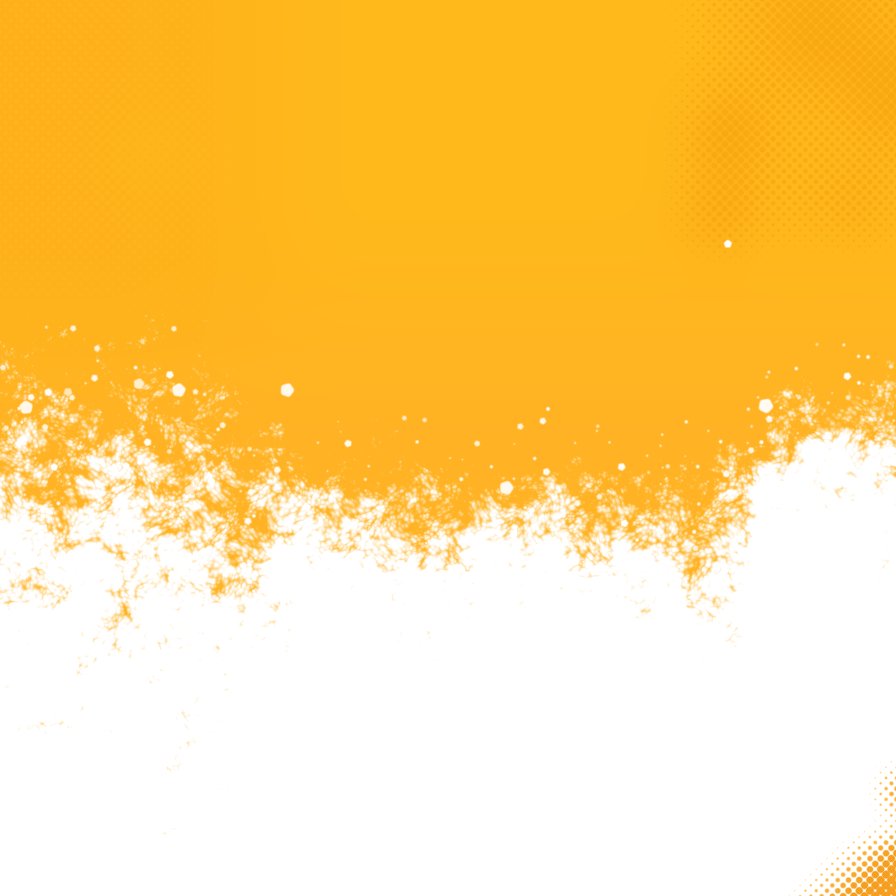
Reproduce this background procedurally as a WebGL 2 fragment shader.

```glsl
#version 300 es
precision highp float;

uniform vec2 u_resolution;
out vec4 outColor;

vec2 hash2(vec2 p) {
    vec3 q = fract(p.xyx * vec3(0.1031, 0.1030, 0.0973));
    q += dot(q, q.yzx + 33.33);
    return fract((q.xx + q.yz) * q.zy);
}

// Soft round bump, 1 at the centre
float bump(vec2 offset, float radius) {
    return exp(-dot(offset, offset) / (radius * radius));
}

float bump(float offset, float radius) {
    return bump(vec2(offset, 0.0), radius);
}

// Cellular noise: high near the feature points
float cellular(vec2 p) {
    vec2 cell = floor(p);
    float nearest = 2.0;
    for (int j = -1; j <= 1; j++) {
        for (int i = -1; i <= 1; i++) {
            vec2 id = cell + vec2(i, j);
            vec2 d = id + hash2(id) - p;
            nearest = min(nearest, dot(d, d));
        }
    }
    return 1.0 - sqrt(nearest);
}

// Layers of cells, from clumps down to grain
float grunge(vec2 p) {
    p += 0.003 * sin(p.yx * 83.0 + 2.0 * sin(p * 37.0));
    float sum = 0.0, total = 0.0, weight = 1.0, scale = 15.0;
    for (int i = 0; i < 5; i++) {
        sum += weight * cellular(p * scale + float(i) * 17.3);
        total += weight;
        weight *= 0.93;
        scale *= 1.93;
        p = mat2(0.8, 0.6, -0.6, 0.8) * p;
    }
    return sum / total;
}

// Upper limit of the spray
float sprayTop(float x) {
    return 0.465 + 0.105 * (1.0 - smoothstep(0.16, 0.4, x))
        + 0.1 * smoothstep(0.76, 0.92, x);
}

// Height below which the paint is solid
float solidTop(float x) {
    return 0.36 - 0.055 * bump(x - 0.22, 0.07) + 0.04 * bump(x - 0.35, 0.05)
        + 0.065 * bump(x - 0.61, 0.07) + 0.155 * smoothstep(0.8, 0.88, x)
        - 0.07 * smoothstep(0.92, 1.0, x);
}

// Scattered droplets, densest just above the spray
float droplets(vec2 p, float scale, float chance, float size, float px) {
    vec2 id = floor(p * scale);
    vec2 rnd = hash2(id + scale);
    vec2 shape = hash2(id + scale + 71.0);
    vec2 centre = (id + 0.25 + 0.5 * shape) / scale;
    float h = centre.y - sprayTop(centre.x);
    float density = (1.0 - smoothstep(-0.02, 0.13, h)) * smoothstep(-0.18, -0.06, h);
    vec2 d = p - centre;
    float angle = atan(d.y, d.x + 1e-6);
    float radius = size * mix(0.4, 1.0, rnd.y) * (1.0 + 0.05 * sin(angle * 5.0 + rnd.x * 90.0));
    float disc = 1.0 - smoothstep(radius - 1.5 * px, radius + px, length(d));
    return disc * step(rnd.x, chance * density) * mix(0.55, 1.0, rnd.y);
}

// Diagonal dot screen; tone 0 is empty, 1 is full
float halftone(vec2 p, float tone, float px) {
    vec2 q = mat2(0.7071, 0.7071, -0.7071, 0.7071) * p * 118.0;
    float edge = 118.0 * px;
    float radius = 0.75 * tone;
    return smoothstep(-edge, edge, radius - length(fract(q) - 0.5)) * smoothstep(0.0, 0.2, tone);
}

void main() {
    vec2 p = gl_FragCoord.xy / u_resolution;
    float px = 1.0 / min(u_resolution.x, u_resolution.y);

    // Amber ground, deeper at the upper left
    vec3 color = mix(vec3(1.0, 0.702, 0.14), vec3(1.0, 0.725, 0.105), smoothstep(0.5, 0.8, p.y));
    float leftShade = (1.0 - smoothstep(0.1, 0.42, p.x)) * smoothstep(0.5, 0.75, p.y);
    color = mix(color, vec3(0.992, 0.69, 0.1), leftShade);

    // Faint yellow screen at the left
    float leftTone = 0.35 * leftShade + 0.4 * bump(p - vec2(0.17, 0.83), 0.07);
    color = mix(color, vec3(1.0, 0.73, 0.11), 0.4 * halftone(p, leftTone, px));

    // Dark patches and dots at the upper right
    float patches = bump(p - vec2(0.91, 0.97), 0.07) + bump(p - vec2(1.0, 0.9), 0.06)
        + bump(p - vec2(0.81, 0.85), 0.05) + 0.9 * bump(p - vec2(0.8, 0.76), 0.05)
        + 0.5 * bump(p - vec2(0.95, 0.77), 0.05);
    float rightArea = smoothstep(0.71, 0.83, p.x) * smoothstep(0.68, 0.8, p.y);
    color = mix(color, vec3(0.97, 0.65, 0.07), 0.4 * min(patches, 1.0));
    float rightTone = rightArea * 0.38 + 0.25 * min(patches, 1.0);
    color = mix(color, vec3(0.965, 0.635, 0.06), 0.6 * halftone(p, rightTone, px));

    // White spray breaking up toward its top
    float top = sprayTop(p.x);
    float bottom = solidTop(p.x);
    float depth = (top - p.y) / max(top - bottom, 0.08);
    depth = min(depth, 1.0 + 0.5 * max(depth - 1.0, 0.0));
    depth += 0.5 * bump(p - vec2(0.91, 0.65), 0.045) + 0.35 * bump(p - vec2(0.41, 0.53), 0.04);
    depth -= 0.35 * bump(p - vec2(0.78, 0.39), 0.05);
    float white = smoothstep(-0.28, 0.52, depth - 0.47 + 2.9 * (grunge(p) - 0.53));

    // Droplets, from large to fine
    white = max(white, droplets(p, 17.0, 0.3, 0.0085, px));
    white = max(white, droplets(p + 0.013, 36.0, 0.3, 0.0045, px));
    white = max(white, droplets(p + 0.037, 73.0, 0.25, 0.0024, px));
    color = mix(color, vec3(1.0), white);

    // Orange screen in the lower right corner
    float cornerTone = 0.8 * smoothstep(0.85, 0.99, p.x - p.y) * (1.0 - smoothstep(0.045, 0.1, p.y));
    cornerTone += 0.5 * bump(p - vec2(1.01, 0.115), 0.03);
    vec3 cornerInk = mix(vec3(1.0, 0.75, 0.3), vec3(0.96, 0.62, 0.12), smoothstep(0.1, 0.7, cornerTone));
    color = mix(color, cornerInk, halftone(p, cornerTone, px));

    outColor = vec4(color, 1.0);
}
```
